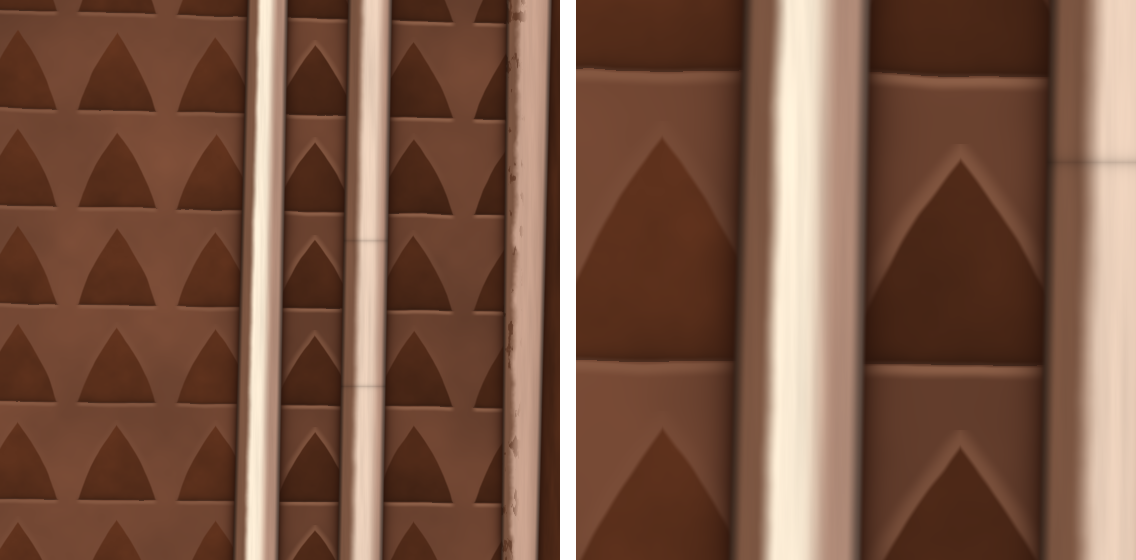
Left: the whole. Right: its middle third, enlarged.
A WebGL 2 fragment shader for this pattern:

```glsl
#version 300 es
precision highp float;
// Brown clay wall with rows of triangular recesses behind three upright glazed rods.
uniform vec2 u_resolution;
out vec4 fragColor;

const vec2 PITCH = vec2(0.1768, 0.1746);     // spacing of the recesses
const vec2 FIRST_BASE = vec2(0.032, 0.193);  // base centre of one recess, y downward
const float TRI_HEIGHT = 0.139;
const float TRI_HALF_WIDTH = 0.069;
const float TRI_BULGE = 0.008;
const float RIM_WIDTH = 0.007;
const float SHADOW_REACH = 0.009;
const vec3 WALL = vec3(0.46, 0.285, 0.205);
const vec3 RECESS = vec3(0.315, 0.165, 0.095);
const vec3 RIM = vec3(0.57, 0.39, 0.295);
const vec3 GAP = vec3(0.15, 0.065, 0.035);
const vec3 TAN = vec3(0.55, 0.38, 0.29);
const vec3 ROSE = vec3(0.75, 0.59, 0.51);
const vec3 BLUSH = vec3(0.88, 0.75, 0.67);
const vec3 CREAM = vec3(0.99, 0.93, 0.84);
// Rod edges: left at top, left at bottom, right at top, right at bottom
const vec4 RODS[3] = vec4[3](vec4(0.442, 0.416, 0.514, 0.497),
                             vec4(0.622, 0.603, 0.700, 0.683),
                             vec4(0.905, 0.895, 0.985, 0.961));
// Highlight across each rod: rise start, rise end, fall start, fall end
const vec4 SHINE[3] = vec4[3](vec4(0.20, 0.36, 0.52, 0.78),
                              vec4(0.22, 0.44, 0.64, 0.92),
                              vec4(0.16, 0.36, 0.60, 0.98));

float hash(vec2 p) {
    return fract(sin(dot(p, vec2(127.1, 311.7))) * 43758.5453);
}

float noise(vec2 p) {
    vec2 i = floor(p), f = fract(p);
    f = f * f * (3.0 - 2.0 * f);
    return mix(mix(hash(i), hash(i + vec2(1, 0)), f.x),
               mix(hash(i + vec2(0, 1)), hash(i + vec2(1, 1)), f.x), f.y);
}

float fbm(vec2 p) {
    float sum = 0.0, gain = 0.5;
    for (int i = 0; i < 4; i++) {
        sum += gain * noise(p);
        p = p * 2.03 + 17.0;
        gain *= 0.5;
    }
    return sum;
}

vec3 wallColor(vec2 p, float blur) {
    // Rows sag to the right, more so near the top
    float sag = (p.x - 0.03) * mix(0.028, 0.007, p.y);
    vec2 wobble = 0.005 * (vec2(fbm(p * 16.0), fbm(p * 16.0 + 40.0)) - 0.47);
    vec2 grid = (p + wobble - FIRST_BASE - vec2(0.0, sag)) / PITCH;
    vec2 cell = vec2(floor(grid.x + 0.5), ceil(grid.y));
    float vary = hash(cell);
    float right = smoothstep(0.40, 0.52, p.x);
    float strip = right * (1.0 - step(0.65, p.x));
    float dx = (grid.x - cell.x) * PITCH.x;
    float above = (cell.y - grid.y) * PITCH.y;
    float below = PITCH.y - above;

    // Recess with slightly bowed sides
    float rise = above / (TRI_HEIGHT - 0.006 * vary - 0.012 * strip);
    float halfWidth = TRI_HALF_WIDTH * (1.0 - rise) + TRI_BULGE * 4.0 * rise * (1.0 - rise);
    float side = (abs(dx) - halfWidth) * 0.88;
    float inside = 1.0 - smoothstep(-blur, blur, max(side, 0.001 - above));

    vec3 col = WALL * mix(1.0, 0.93, right) * (0.86 + 0.28 * fbm(p * 7.0));
    col *= 0.9 + 0.1 * smoothstep(0.0, 0.25, p.x + p.y);

    // Lit bevel beside the slopes and chips by the apex
    float slope = smoothstep(0.014, 0.002, side) * smoothstep(0.25, 0.6, rise) * step(rise, 1.08);
    col = mix(col, RIM, slope * (0.16 * vary + 0.45 * strip) * step(-0.002, side));
    vec3 hollow = RECESS * (0.83 + 0.24 * fbm(p * 22.0) + 0.16 * rise) * mix(1.1, 0.92, right);
    col = mix(col, hollow, inside);

    // Dark crease over the pale ledge under each base
    float span = 1.0 - smoothstep(0.062, 0.076, abs(dx));
    float ledge = smoothstep(0.0, 0.002, below) * (1.0 - smoothstep(0.003, RIM_WIDTH + 0.003, below));
    col = mix(col, RIM, ledge * span * (0.55 + 0.3 * right));
    col *= 1.0 - 0.3 * span * exp(-above / 0.004);
    return col;
}

vec3 rodColor(int id, float t, vec2 p) {
    vec4 s = SHINE[id];
    float worn = id == 2 ? 0.22 : 0.04;
    float across = t + worn * (fbm(vec2(p.x * 35.0, p.y * 26.0)) - 0.47);
    float lit = smoothstep(s.x, s.y, across) * (1.0 - smoothstep(s.z, s.w, t));
    vec3 peak = id == 0 ? CREAM : id == 1 ? mix(BLUSH, CREAM, 0.35) : mix(ROSE, BLUSH, 0.3);
    vec3 edge = mix(TAN * 0.88, ROSE * 0.93, smoothstep(0.45, 0.6, t));
    vec3 col = mix(edge, peak, lit) * (0.94 + 0.12 * fbm(vec2(p.x * 150.0, p.y * 7.0)));

    // Joints on the middle rod, chipped glaze on the last
    float joint = exp(-abs(p.y - 0.43) / 0.003) + exp(-abs(p.y - 0.69) / 0.003);
    if (id == 1) col *= 1.0 - 0.16 * joint;
    float chip = smoothstep(0.57, 0.66, fbm(vec2(p.x * 90.0, p.y * 34.0)));
    if (id == 2) col = mix(col, RECESS, 0.6 * chip * (1.0 - smoothstep(0.2, 0.5, t)));
    return col * mix(0.48, 1.0, smoothstep(0.0, 0.1, t) * smoothstep(1.0, 0.88, t));
}

void main() {
    vec2 p = gl_FragCoord.xy / u_resolution;
    p.y = 1.0 - p.y;
    float blur = max(0.0018, 0.8 / u_resolution.y);
    vec3 col = wallColor(p, blur);

    // Plain shaded wall beyond the last rod
    float lastEdge = mix(RODS[2].z, RODS[2].w, p.y);
    vec3 shade = RECESS * (0.75 + 0.4 * fbm(vec2(p.x * 70.0, p.y * 9.0)));
    col = mix(col, shade, smoothstep(-blur, blur, p.x - lastEdge));

    for (int i = 0; i < 3; i++) {
        float left = mix(RODS[i].x, RODS[i].y, p.y);
        float right = mix(RODS[i].z, RODS[i].w, p.y);
        float d = max(left - p.x, p.x - right);
        col = mix(col, GAP, 0.75 * exp(-max(d, 0.0) / SHADOW_REACH));
        float t = clamp((p.x - left) / (right - left), 0.0, 1.0);
        col = mix(col, rodColor(i, t, p), 1.0 - smoothstep(-blur, blur, d));
    }
    fragColor = vec4(col, 1.0);
}
```
